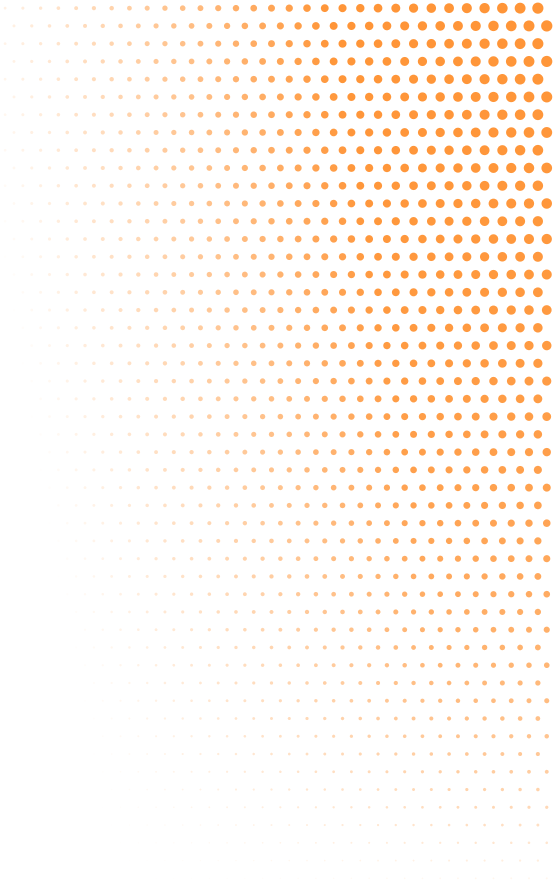
Write a Shadertoy shader that draws this background.

```glsl
const vec3 PAPER = vec3(1.0);
const vec3 ORANGE = vec3(1.0, 0.58, 0.21);
const float PITCH = 0.01982;               // dot spacing, in canvas heights
const vec2 ANCHOR = vec2(0.6003, 0.9909);  // last dot of the top row
const float WIDTH = 0.621;                 // width of the dot field

// Centre of the nearest dot; odd rows shift by half a pitch
vec2 dotCentre(vec2 p, vec2 anchor, float pitch) {
    float row = max(round((anchor.y - p.y) / pitch), 0.0);
    float shift = 0.5 * mod(row, 2.0);
    float column = min(round((p.x - anchor.x) / pitch - shift), 0.0);
    return anchor + pitch * vec2(column + shift, -row);
}

// Dots grow towards the upper right
float dotRadius(vec2 uv) {
    float rise = 0.00085 + uv.y * (0.0098 - 0.0044 * uv.y);
    return rise * (0.24 + 0.78 * uv.x);
}

// Dots fade out towards the left and the bottom
float dotOpacity(vec2 uv) {
    float sideFade = clamp(0.12 + 1.5 * uv.x - 0.42 * (1.0 - uv.y), 0.0, 1.0);
    float bottomFade = 1.0 - exp(-4.5 * max(uv.y, 0.0));
    return sideFade * bottomFade;
}

// Antialiased disc coverage
float disc(vec2 offset, float radius, float pixel) {
    return clamp((radius - length(offset)) / pixel + 0.5, 0.0, 1.0);
}

void mainImage(out vec4 fragColor, in vec2 fragCoord) {
    float pixel = 1.0 / iResolution.y;
    vec2 p = fragCoord * pixel;

    // Size and opacity are constant within each dot
    vec2 centre = dotCentre(p, ANCHOR, PITCH);
    vec2 uv = centre / vec2(WIDTH, 1.0);
    float ink = disc(p - centre, dotRadius(uv), pixel) * dotOpacity(uv);

    fragColor = vec4(mix(PAPER, ORANGE, ink), 1.0);
}
```
